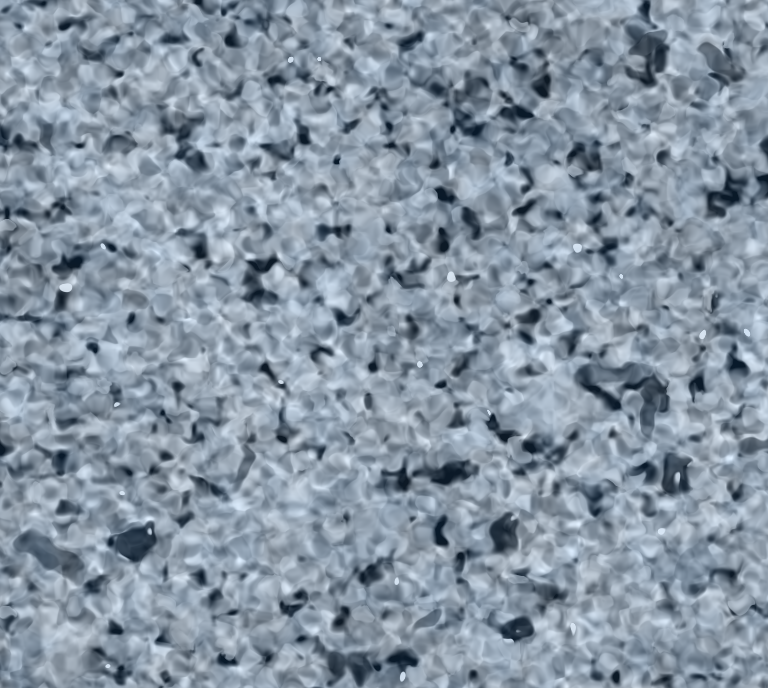
Reproduce this texture procedurally as a WebGL 1 fragment shader.

```glsl
precision highp float;
// Grey-blue granular stone: soft irregular grains with dark pits between them,
// pale pebbles, thin dark slivers, black crystals and tiny bright glints.
// Grains are a smooth cell blend; larger parts are scattered on jittered grids.

uniform vec2 u_resolution;

#define BASE_TONE 0.575
#define GRAIN_CELLS 62.0
#define GRAIN_CONTRAST 0.24
#define SPECK_CONTRAST 0.20
#define RELIEF 0.13
#define PIT_SCALE 40.0
#define PIT_DEPTH 0.46
#define PEBBLE_TONE 0.64
#define CRYSTAL_TONE 0.13
#define COOL_TINT vec3(0.0, 0.057, 0.115)

float hash(vec2 p) {
  return fract(sin(dot(p, vec2(127.1, 311.7))) * 43758.545);
}

vec2 hash2(vec2 p) {
  return vec2(hash(p), hash(p + 19.3));
}

float noise(vec2 p) {
  vec2 i = floor(p);
  vec2 f = fract(p);
  f = f * f * (3.0 - 2.0 * f);
  float low = mix(hash(i), hash(i + vec2(1.0, 0.0)), f.x);
  float high = mix(hash(i + vec2(0.0, 1.0)), hash(i + 1.0), f.x);
  return mix(low, high, f.y);
}

// Tone of packed grains, blended softly across their borders
float grains(vec2 p) {
  vec2 id = floor(p);
  float sum = 0.0;
  float weights = 0.0;
  for (int j = -1; j <= 1; j++) {
    for (int i = -1; i <= 1; i++) {
      vec2 cell = id + vec2(float(i), float(j));
      vec2 offset = p - cell - hash2(cell);
      float w = exp(-10.0 * dot(offset, offset));
      sum += w * hash(cell + 41.7);
      weights += w;
    }
  }
  return sum / max(weights, 1e-5);
}

// Scattered ragged blobs: x is coverage, yz the offset from the centre
vec3 scatter(vec2 p, float cells, float chance, float size, float stretch, float seed) {
  vec2 g = p * cells;
  vec2 id = floor(g);
  float ragged = 0.9 * (noise(g * 3.0 + seed) - 0.5) + 0.5 * (noise(g * 8.0 + seed) - 0.5);
  vec3 best = vec3(0.0);
  for (int j = -1; j <= 1; j++) {
    for (int i = -1; i <= 1; i++) {
      vec2 cell = id + vec2(float(i), float(j));
      vec2 key = cell + seed;
      vec2 offset = g - cell - 0.2 - 0.6 * hash2(key + 3.1);
      float radius = size * mix(0.5, 1.0, hash(key + 7.9));
      float angle = 6.2832 * hash(key + 11.3);
      vec2 axis = vec2(cos(angle), sin(angle));
      vec2 local = vec2(dot(offset, axis) / stretch, dot(offset, vec2(-axis.y, axis.x)) * stretch);
      float cover = 1.0 - smoothstep(0.75, 1.1, length(local) / radius + ragged);
      cover *= step(hash(key), chance);
      if (cover > best.x) best = vec3(cover, offset / radius);
    }
  }
  return best;
}

void main() {
  vec2 p = gl_FragCoord.xy / u_resolution.y;
  vec2 warp = vec2(noise(p * 48.0), noise(p * 48.0 + 31.7)) - 0.5;
  vec2 q = p + 0.013 * warp;

  // Fine grain, specks and light from above
  vec2 s = q * 75.0;
  float speck = noise(s);
  float texture = GRAIN_CONTRAST * (grains(q * GRAIN_CELLS) - 0.5);
  texture += SPECK_CONTRAST * (speck - 0.5) + 0.12 * (noise(q * 150.0) - 0.5);
  texture += RELIEF * (speck - noise(s + vec2(0.2, 0.6)));
  float tone = BASE_TONE + texture + 0.10 * (noise(p * 5.0) - 0.5);

  // Pits gather in loose patches
  float pit = 0.65 * noise(q * PIT_SCALE + 9.4) + 0.35 * noise(q * 85.0 + 5.2);
  pit += 0.14 * (noise(p * 9.0 + 2.6) - 0.5);
  tone -= PIT_DEPTH * smoothstep(0.57, 0.86, pit);

  // Pale chips and larger smooth pebbles, shaded at their lower rim
  vec3 chip = scatter(q, 22.0, 0.16, 0.42, 1.1, 4.7);
  tone = mix(tone, PEBBLE_TONE + 0.03 + 0.4 * texture, 0.7 * chip.x);
  vec3 pebble = scatter(p, 6.5, 0.22, 0.36, 1.15, 23.6);
  float pebbleTone = PEBBLE_TONE + 0.45 * texture + 0.05 * clamp(pebble.z, -1.0, 1.0);
  pebbleTone += 0.07 * (noise(p * 28.0) - 0.5);
  tone = mix(tone, pebbleTone, 0.78 * pebble.x);

  // Dark slivers and black faceted crystals
  float sliver = scatter(q, 7.0, 0.10, 0.22, 1.8, 57.2).x;
  tone = mix(tone, 0.25 + 0.5 * texture, 0.75 * sliver);
  float crystal = scatter(q, 7.5, 0.10, 0.27, 1.15, 83.9).x;
  tone = mix(tone, CRYSTAL_TONE + 0.5 * texture, 0.9 * crystal);

  // Glints on crystal facets and on loose grains
  float facet = crystal * smoothstep(0.70, 0.84, noise(q * vec2(65.0, 50.0) + 14.8));
  float spark = scatter(q, 16.0, 0.07, 0.11, 1.2, 71.5).x;
  tone = mix(tone, 0.86, max(0.85 * facet, 0.9 * spark));

  // Cool tint, with a slight warm drift from grain to grain
  float warmth = 0.025 * (noise(q * 30.0 + 44.1) - 0.5);
  vec3 colour = clamp(tone, 0.04, 0.9) + COOL_TINT + vec3(warmth, 0.0, -warmth);
  gl_FragColor = vec4(clamp(colour, 0.0, 1.0), 1.0);
}
```
